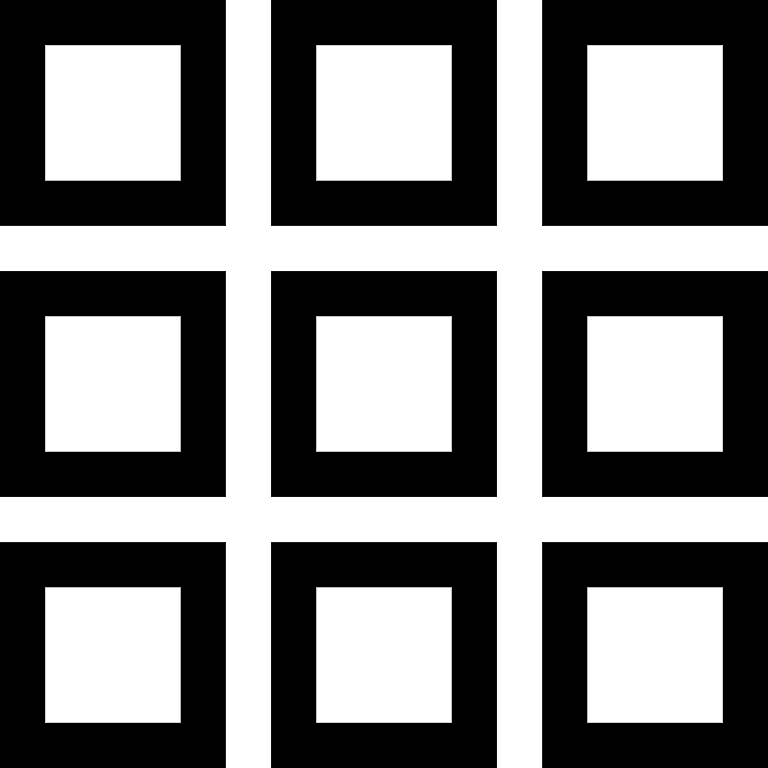
Give the GLSL for this pattern, as a Shadertoy shader.

```glsl
// Three by three grid of thick black square frames on white.

// Signed distance to a square frame centred on the origin, negative inside the line.
float squareFrame(vec2 p, float midRadius, float halfWidth) {
    float radius = max(abs(p.x), abs(p.y));
    return abs(radius - midRadius) - halfWidth;
}

void mainImage(out vec4 fragColor, in vec2 fragCoord) {
    // The canvas is 17 units wide: three frames of 5 units and two gaps of 1.
    float unitsPerPixel = 17.0 / min(iResolution.x, iResolution.y);
    vec2 p = fragCoord * unitsPerPixel;

    // Repeat every 6 units, with the outer frames flush to the canvas border.
    vec2 cell = mod(p + 0.5, 6.0) - 3.0;
    float dist = squareFrame(cell, 2.0, 0.5);

    // Black line on white, smoothed over one pixel.
    float white = clamp(0.5 + dist / unitsPerPixel, 0.0, 1.0);
    fragColor = vec4(vec3(white), 1.0);
}
```
